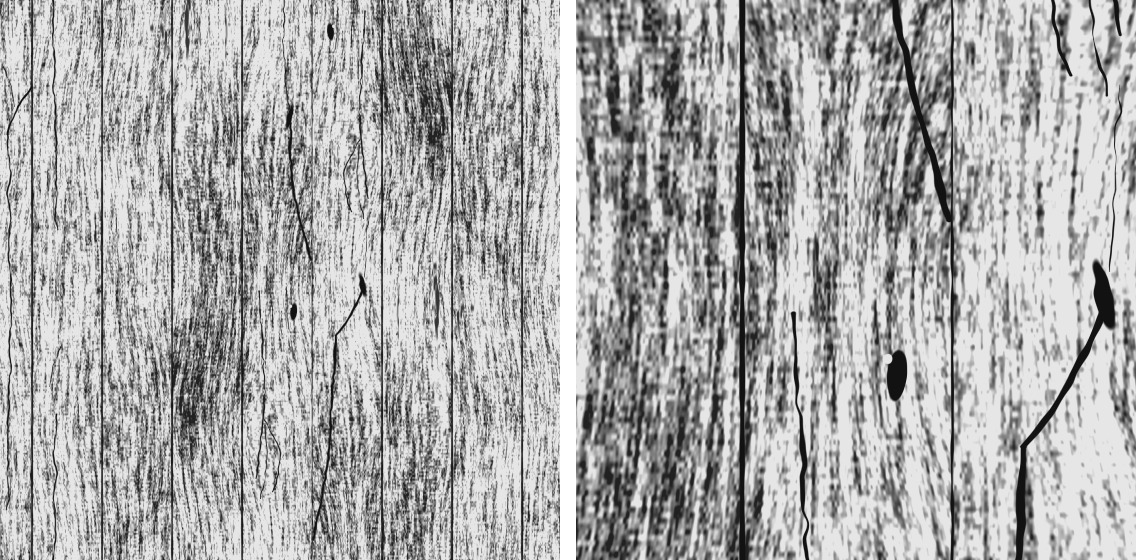
Left, the full canvas; right, a detail of the centre.
A Shadertoy shader for this texture:

```glsl
// Weathered grey timber: eight upright planks with black seams, cracks and knots.
// Four planks are drawn; a glide reflection (mirror plus half-height shift) makes
// the other four. Grain is stretched noise, inked by a broad tone map.

const float PLANK = 0.125;
const float AXIS = 0.5573;              // seam about which the planks mirror
const vec3 PAPER = vec3(0.9);
const vec3 GRAIN_INK = vec3(0.13);
const vec3 CRACK_INK = vec3(0.07);

float hash(vec2 p) {
    vec3 q = fract(p.xyx * 0.1031);
    q += dot(q, q.yzx + 33.33);
    return fract((q.x + q.y) * q.z);
}

// Value noise that repeats over one unit of y (freq.y must be whole)
float noise(vec2 p, vec2 freq) {
    p *= freq;
    vec2 i = floor(p), f = p - i;
    f = f * f * (3.0 - 2.0 * f);
    float y0 = mod(i.y, freq.y), y1 = mod(i.y + 1.0, freq.y);
    return mix(mix(hash(vec2(i.x, y0)), hash(vec2(i.x + 1.0, y0)), f.x),
               mix(hash(vec2(i.x, y1)), hash(vec2(i.x + 1.0, y1)), f.x), f.y);
}

// Offset from a centre, wrapped vertically
vec2 offsetFrom(vec2 p, vec2 centre) {
    vec2 d = p - centre;
    d.y -= round(d.y);
    return d;
}

float blob(vec2 p, vec2 centre, vec2 radius) {
    vec2 q = offsetFrom(p, centre) / radius;
    return exp(-dot(q, q));
}

float ellipse(vec2 p, vec2 centre, vec2 radius) {
    vec2 q = offsetFrom(p, centre);
    q.x += 0.2 * q.y;
    return (length(q / radius) - 1.0) * radius.x;
}

// Distance to a bowed upright crack from its top to its bottom
float crack(vec2 p, vec2 top, vec2 bottom, float bow, float radius) {
    p.y -= round(p.y - 0.5 * (top.y + bottom.y));
    float span = bottom.y - top.y;
    float t = clamp((p.y - top.y) / span, 0.0, 1.0);
    float x = mix(top.x, bottom.x, t) + 4.0 * bow * t * (1.0 - t);
    float slope = (bottom.x - top.x + 4.0 * bow * (1.0 - 2.0 * t)) / span;
    float dx = (p.x - x) / sqrt(1.0 + slope * slope);
    return length(vec2(dx, p.y - mix(top.y, bottom.y, t))) - radius;
}

// Cracks and knots; the upper ends differ on the mirrored side
float flaws(vec2 p, bool mirrored) {
    float d = crack(p, vec2(0.040, mirrored ? 0.28 : 0.401), vec2(0.005, 0.036), 0.009, 0.0020);
    if (mirrored) {
        d = min(d, crack(p, vec2(0.050, 0.500), vec2(0.042, 0.290), 0.002, 0.0006));
        d = min(d, ellipse(p, vec2(0.042, 0.290), vec2(0.005, 0.020)));
    } else {
        d = min(d, crack(p, vec2(0.090, 0.480), vec2(0.040, 0.401), 0.004, 0.0020));
        d = min(d, ellipse(p, vec2(0.090, 0.492), vec2(0.005, 0.020)));
        d = min(d, crack(p, vec2(0.100, 0.616), vec2(0.094, 0.505), 0.002, 0.0005));
        d = min(d, crack(p, vec2(0.498, 0.845), vec2(0.458, 0.760), -0.006, 0.0018));
    }
    d = min(d, ellipse(p, vec2(0.034, 0.943), vec2(0.007, 0.015)));
    d = min(d, crack(p, vec2(0.094, 0.980), vec2(0.086, 0.753), -0.003, 0.0010));
    d = min(d, crack(p, vec2(0.086, 0.753), vec2(0.104, 0.646), -0.001, 0.0011));
    d = min(d, crack(p, vec2(0.086, 0.753), vec2(0.070, 0.622), -0.018, 0.0008));
    d = min(d, crack(p, vec2(0.083, 0.740), vec2(0.092, 0.610), -0.004, 0.0007));
    d = min(d, crack(p, vec2(0.458, 0.760), vec2(0.455, 0.090), 0.004, 0.0012));
    return min(d, crack(p, vec2(0.445, 0.885), vec2(0.468, 0.810), 0.002, 0.0005));
}

// Broad weathering: how densely the grain is inked
float tone(vec2 p) {
    float d = 0.66 * blob(p, vec2(0.20, 0.80), vec2(0.09, 0.21));
    d += 0.42 * blob(p, vec2(0.18, 0.14), vec2(0.07, 0.15));
    d += 0.42 * blob(p, vec2(0.32, 0.68), vec2(0.08, 0.19));
    d += 0.45 * blob(p, vec2(0.06, 0.11), vec2(0.07, 0.11));
    d += 0.35 * blob(p, vec2(0.04, 0.69), vec2(0.05, 0.08));
    d += 0.28 * blob(p, vec2(0.40, 0.06), vec2(0.03, 0.07));
    d += 0.25 * blob(p, vec2(0.40, 0.85), vec2(0.04, 0.09));
    return d + 0.25 * noise(p, vec2(13.0, 7.0)) + 0.2 * noise(p, vec2(60.0, 7.0)) - 0.225;
}

// Fibres bend along a slow warp and part around a knot
float grain(vec2 p) {
    vec2 eye = vec2(0.085, 0.70);
    float plank = floor(p.x / PLANK);
    float x = p.x + 0.04 * noise(p + plank, vec2(7.0, 4.0)) + 0.004 * noise(p, vec2(25.0, 14.0));
    x -= 0.35 * (p.x - eye.x) * blob(p, eye, vec2(0.05, 0.11));
    vec2 q = vec2(x + 3.0 * plank, p.y);
    return 0.27 * noise(q, vec2(210.0, 11.0)) + 0.35 * noise(q, vec2(430.0, 52.0))
         + 0.28 * noise(q, vec2(640.0, 300.0)) + 0.10 * noise(p, vec2(80.0, 300.0));
}

void mainImage(out vec4 fragColor, in vec2 fragCoord) {
    vec2 p = fragCoord / iResolution.xy;
    float aa = 0.8 / iResolution.y;

    // Glide reflection into the four base planks
    p.x = fract(p.x - AXIS + 0.5) - 0.5;
    bool mirrored = p.x < 0.0;
    if (mirrored) p = vec2(-p.x, p.y + 0.5);
    p.y = fract(p.y);

    // Grain averaged over four samples, with bold streaks in a stained patch
    float shade = 0.03 + 0.75 * tone(p), ink = 0.0;
    for (int i = 0; i < 4; i++) {
        vec2 s = p + (vec2(i & 1, i >> 1) - 0.5) * 0.5 / iResolution.xy;
        ink += 0.25 * clamp(shade + 3.0 * (grain(s) - 0.5), 0.0, 1.0);
    }
    float stain = blob(p, vec2(0.224, 0.46), vec2(0.09, 0.11));
    float streak = 0.65 * noise(p, vec2(130.0, 9.0)) + 0.35 * noise(p, vec2(330.0, 80.0));
    ink = max(ink, 0.9 * smoothstep(0.90, 1.15, streak + 0.4 * stain));
    vec3 color = mix(PAPER, GRAIN_INK, ink);

    // Ragged flaws and seams
    vec2 ragged = p;
    ragged.x += 0.007 * noise(p, vec2(20.0, 26.0)) + 0.003 * noise(p, vec2(80.0, 110.0)) - 0.005;
    float dark = flaws(ragged, mirrored) + 0.0012 * (noise(p, vec2(90.0, 70.0)) - 0.5);
    float seam = abs(p.x - round(p.x / PLANK) * PLANK);
    seam -= (p.x < 0.5 * PLANK ? 0.0007 : 0.0015) + 0.0008 * (noise(p, vec2(9.0, 90.0)) - 0.5);
    color = mix(color, CRACK_INK, smoothstep(aa, -aa, min(dark, seam)));
    float chip = ellipse(ragged, vec2(0.039, 0.953), vec2(0.003));
    fragColor = vec4(mix(color, PAPER, smoothstep(aa, -aa, chip)), 1.0);
}
```
